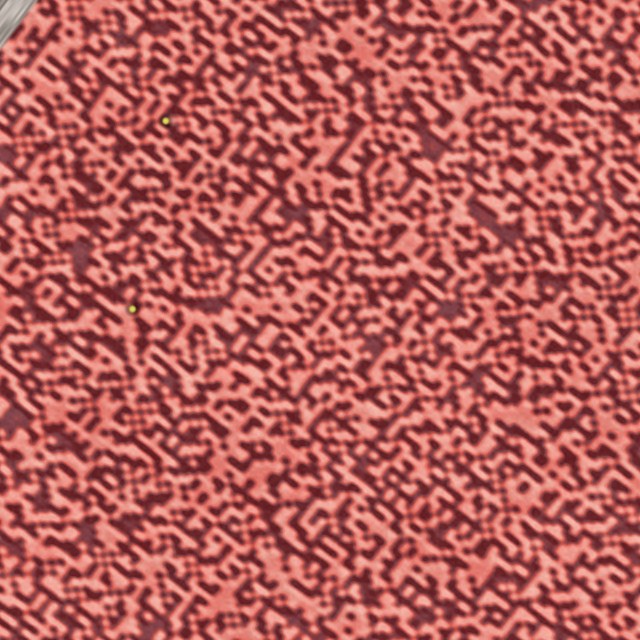
This texture is drawn by a WebGL 2 fragment shader. Its source:

```glsl
#version 300 es
precision highp float;
// Embossed coral rubber: a fine tilted maze of ridges and pits, with two specks and a bare corner.

#define CELLS 94.0
#define TILT -0.66
#define STRETCH vec2(0.93, 1.06)
#define LIGHT_DIR vec2(0.45, 0.89)
#define HEIGHT_SHARE 0.78
#define SLOPE_SHARE 0.62
#define WARP 0.006
#define MOTTLE 0.30
#define GRAIN 0.025
#define SPECK_RADIUS 0.0075

uniform vec2 u_resolution;
out vec4 outColor;

float hash(vec2 p) {
    uvec2 u = uvec2(ivec2(p)) * uvec2(1597u, 3812u) + 7919u;
    uint n = (u.x ^ (u.y * 2477u)) * 40503u;
    n = (n ^ (n >> 15)) * 739981u;
    n = (n ^ (n >> 13)) * 950041u;
    return float((n ^ (n >> 16)) & 65535u) / 65535.0;
}

float valueNoise(vec2 p) {
    vec2 i = floor(p), f = fract(p);
    f = f * f * (3.0 - 2.0 * f);
    return mix(mix(hash(i), hash(i + vec2(1, 0)), f.x),
               mix(hash(i + vec2(0, 1)), hash(i + vec2(1, 1)), f.x), f.y);
}

// Band-limited lattice relief: slope in xy, height in z, each near unit variance.
vec3 relief(vec2 q) {
    const float narrow = 3.3, wide = 1.0, inhibition = 0.25;
    vec2 base = round(q);
    vec3 sum = vec3(0.0);
    for (int j = -3; j <= 3; j++) {
        for (int i = -3; i <= 3; i++) {
            vec2 cell = base + vec2(i, j);
            vec2 d = q - cell;
            float r2 = dot(d, d);
            float raised = hash(cell + 500.0) < 0.5 ? -1.0 : 1.0;
            float peak = exp(-0.5 * narrow * r2);
            float moat = inhibition * exp(-0.5 * wide * r2);
            sum += raised * vec3(d * (wide * moat - narrow * peak), peak - moat);
        }
    }
    return sum / vec3(1.05, 1.05, 0.65);
}

// Tone ramp, with stops spaced by the area each colour covers.
vec3 rubberColor(float t) {
    vec3 c = vec3(0.41, 0.135, 0.15);
    c = mix(c, vec3(0.51, 0.25, 0.28), smoothstep(0.07, 0.20, t));
    c = mix(c, vec3(0.66, 0.30, 0.29), smoothstep(0.20, 0.37, t));
    c = mix(c, vec3(0.82, 0.36, 0.32), smoothstep(0.37, 0.56, t));
    c = mix(c, vec3(0.89, 0.50, 0.46), smoothstep(0.56, 0.78, t));
    return mix(c, vec3(0.95, 0.66, 0.61), smoothstep(0.78, 0.96, t));
}

void main() {
    vec2 p = gl_FragCoord.xy / u_resolution;
    float pixel = 1.0 / u_resolution.y;

    // Tilted, slightly wandering lattice
    vec2 wander = vec2(valueNoise(p * 9.0 + 20.0), valueNoise(p * 9.0 + 60.0)) - 0.5;
    mat2 toLattice = mat2(cos(TILT), -sin(TILT), sin(TILT), cos(TILT));
    vec2 q = toLattice * (p + WARP * wander) * CELLS * STRETCH;

    // Side light on the relief
    vec3 r = relief(q);
    vec2 light = toLattice * normalize(LIGHT_DIR);
    float tone = HEIGHT_SHARE * r.z - SLOPE_SHARE * dot(r.xy, light);
    tone += MOTTLE * (valueNoise(p * 26.0 + 90.0) + valueNoise(p * 7.0 + 130.0) - 1.0);
    float t = 1.0 / (1.0 + exp(-1.7 * tone));
    vec3 color = rubberColor(t);

    // Fine grain and faint warm patches
    color += GRAIN * 2.0 * (valueNoise(p * 240.0 + 40.0) - 0.5);
    color.gb *= 1.0 + 0.16 * (valueNoise(p * 48.0 + 70.0) - 0.5);

    // Two yellow specks, each in a small dark dent
    for (int k = 0; k < 2; k++) {
        vec2 center = vec2(0.259, 0.811) - float(k) * vec2(0.052, 0.294);
        float d = length(p - center);
        color *= 1.0 - 0.35 * smoothstep(2.0, 1.0, d / SPECK_RADIUS);
        vec3 yellow = mix(vec3(0.92, 0.90, 0.45), vec3(0.66, 0.62, 0.16), d / SPECK_RADIUS);
        color = mix(color, yellow, smoothstep(SPECK_RADIUS, 0.4 * SPECK_RADIUS, d));
    }

    // Bare streaked corner at the upper left
    vec2 along = normalize(vec2(0.6, 0.8));
    vec2 corner = vec2(p.x, p.y - 1.0);
    float edge = dot(corner, vec2(along.y, -along.x)) - 0.047;
    float streak = valueNoise(vec2(dot(corner, along) * 30.0, edge * 260.0) + 200.0);
    vec3 bare = mix(vec3(0.45, 0.41, 0.39), vec3(0.82, 0.79, 0.76), streak);
    color = mix(bare, color, smoothstep(-0.002 - pixel, 0.002 + pixel, edge));

    outColor = vec4(clamp(color, 0.0, 1.0), 1.0);
}
```
